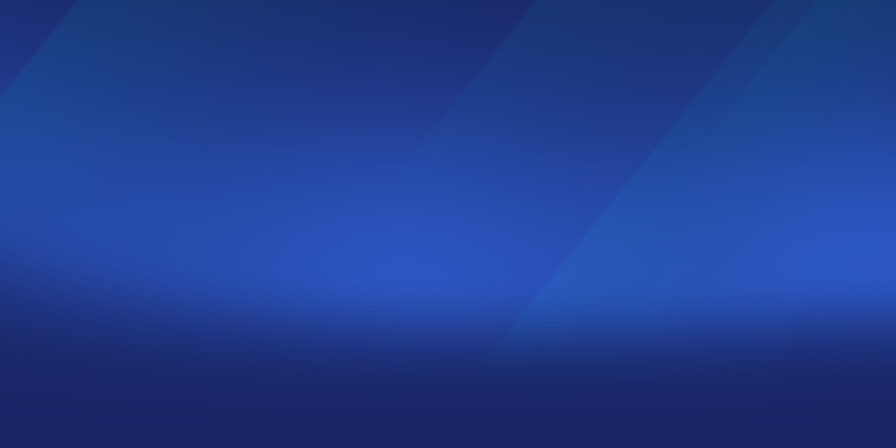
A WebGL 1 fragment shader for this background:

```glsl
precision highp float;
// Deep blue backdrop: a soft horizontal band of light over navy, brightest
// in two pools, crossed by slanted teal beams. The band is an asymmetric
// Gaussian; each beam has one crisp edge and fades away to its right.

uniform vec2 u_resolution;

float bell(float d, float width) {
  return exp(-d * d / (width * width));
}

// Light that starts at a slanted edge and dies out over the given width.
float beam(float slant, float edge, float width) {
  float d = slant - edge;
  return smoothstep(-0.008, 0.008, d) * bell(d, width);
}

void main() {
  vec2 uv = gl_FragCoord.xy / u_resolution;

  // Glowing band: its ridge lifts at the left, and it falls faster below.
  float left = exp(-5.0 * uv.x);
  float ridge = 0.37 + 0.15 * left + 0.03 * smoothstep(0.7, 1.0, uv.x);
  float height = uv.y - ridge;
  float spread = height > 0.0 ? 0.42 : 0.15 + 0.06 * left;
  float strength = 0.81 - 0.16 * left
                 + 0.18 * bell(uv.x - 0.45, 0.18)
                 + 0.19 * bell(uv.x - 0.97, 0.16);
  float glow = strength * bell(height, spread);

  vec3 navy = vec3(0.095, 0.145, 0.395);
  vec3 royal = vec3(0.172, 0.340, 0.760);
  vec3 color = mix(navy, royal, glow);

  // Parallel beams; all but the long one show only towards the top.
  float slant = 2.0 * uv.x + 0.8 * (1.0 - uv.y);
  float upper = smoothstep(0.5, 1.0, uv.y);
  float light = 0.95 * beam(slant, 0.174, 0.55) * smoothstep(0.3, 0.95, uv.y)
              + 0.70 * beam(slant, 1.198, 0.60) * upper
              + 0.60 * beam(slant, 1.727, 0.42) * smoothstep(0.12, 0.35, uv.y)
              + 0.45 * beam(slant, 1.823, 0.60) * upper;
  color += light * vec3(-0.012, 0.055, 0.030);

  gl_FragColor = vec4(color, 1.0);
}
```
